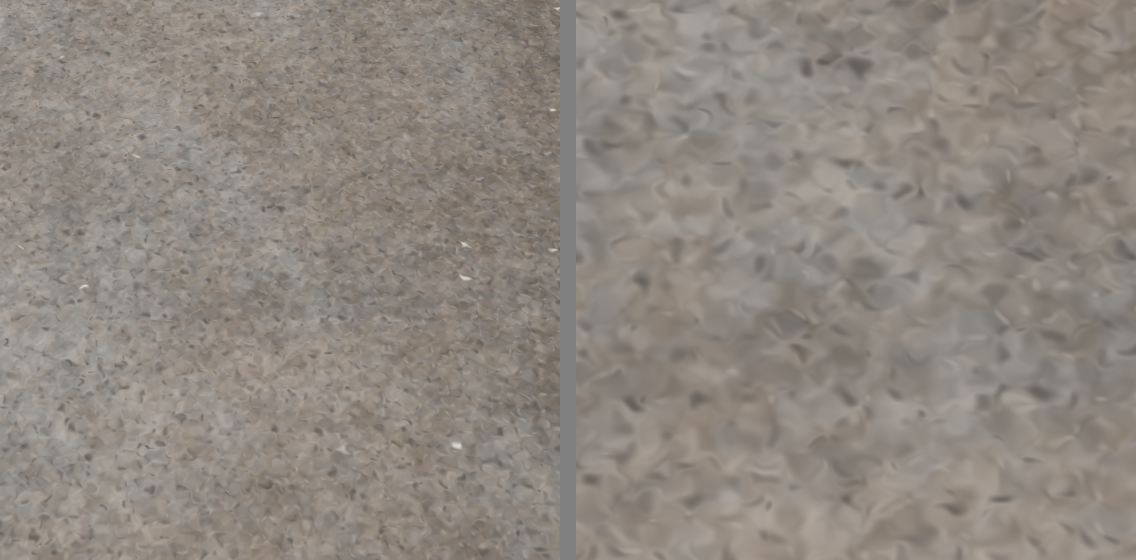
Left: the whole. Right: its middle third, enlarged.
Write a WebGL 2 fragment shader that draws this texture.

```glsl
#version 300 es
precision highp float;

uniform vec2 u_resolution;
out vec4 fragColor;

const vec3 GREY_DUST = vec3(0.592, 0.574, 0.552);
const vec3 BROWN_DUST = vec3(0.580, 0.542, 0.507);
const vec3 DARK_STONE = vec3(0.345, 0.325, 0.312);
const vec3 PALE_STONE = vec3(0.700, 0.672, 0.638);
const vec3 WHITE_CHIP = vec3(0.880, 0.870, 0.830);
const float RECESSION = 0.36;    // how fast the ground shrinks upwards
const float GRAIN_TILT = -0.75;  // mean grain direction in radians
const float TILT_SPREAD = 1.9;
const float WARP = 0.013;
const float PATCH_CONTRAST = 0.13;
const float MOTTLE_CONTRAST = 0.06;
const float GRIT_CONTRAST = 0.17;
const float CORNER_SHADE = 0.075;

float hash(vec2 p) {
    return fract(sin(dot(p, vec2(127.1, 311.7))) * 43758.5453);
}

float noise(vec2 p) {
    vec2 i = floor(p);
    vec2 f = fract(p);
    f = f * f * (3.0 - 2.0 * f);
    float low = mix(hash(i), hash(i + vec2(1.0, 0.0)), f.x);
    float high = mix(hash(i + vec2(0.0, 1.0)), hash(i + 1.0), f.x);
    return mix(low, high, f.y);
}

float fbm(vec2 p) {
    float sum = 0.0;
    float weight = 0.5;
    for (int octave = 0; octave < 4; octave++) {
        sum += weight * noise(p);
        p = mat2(1.6, 1.2, -1.2, 1.6) * p + 7.3;
        weight *= 0.5;
    }
    return sum / 0.9375;
}

// Soft tilted ellipses, at most one per cell; size is the largest radius in cells
float grains(vec2 p, float density, float share, float size, float seed) {
    p *= density;
    vec2 cell = floor(p);
    float cover = 0.0;
    for (int y = -1; y <= 1; y++) {
        for (int x = -1; x <= 1; x++) {
            vec2 id = cell + vec2(x, y);
            vec2 key = id + seed;
            if (hash(key) > share) continue;
            vec2 jitter = vec2(hash(key + 17.3), hash(key + 41.9));
            vec2 d = p - id - 0.15 - 0.7 * jitter;
            float angle = GRAIN_TILT + TILT_SPREAD * (hash(key + 63.1) - 0.5);
            float c = cos(angle);
            float s = sin(angle);
            d = vec2(c * d.x + s * d.y, c * d.y - s * d.x);
            float radius = size * mix(0.55, 1.0, hash(key + 85.7));
            float flatness = mix(0.5, 0.85, hash(key + 109.3));
            float mask = 1.0 - smoothstep(0.1, 1.4, length(d / vec2(1.0, flatness)) / radius);
            cover = max(cover, mask * mix(0.3, 1.0, hash(key + 131.7)));
        }
    }
    return cover;
}

void main() {
    vec2 uv = gl_FragCoord.xy / u_resolution;

    // Ground plane receding towards the top
    float nearness = 1.0 - RECESSION * uv.y;
    vec2 ground = vec2(uv.x - 0.5, uv.y) / nearness;
    vec2 wobble = vec2(noise(ground * 75.0), noise(ground * 75.0 + 31.7));
    vec2 p = ground + WARP * (wobble - 0.5);

    // Broad dusty patches, drawn out along a falling diagonal
    vec2 diagonal = vec2(0.8 * uv.x - 0.6 * uv.y, 0.6 * uv.x + 0.8 * uv.y);
    float patches = fbm(diagonal * vec2(3.6, 6.0) + 4.6);
    float brown = smoothstep(0.28, 0.68, patches + 0.1 * (uv.x - 0.5));
    vec3 color = mix(GREY_DUST, BROWN_DUST, brown);
    color += PATCH_CONTRAST * (fbm(uv * 6.0 + 19.2) - 0.5);
    color += MOTTLE_CONTRAST * (noise(p * 26.0 + 71.0) - 0.5);
    color -= CORNER_SHADE * smoothstep(0.45, 1.1, uv.x) * mix(0.5, 1.0, uv.y);

    // Soft grit with slight warm and cool shifts
    float grit = 0.6 * noise(p * 68.0) + 0.4 * noise(p * 130.0 + 9.1);
    color += GRIT_CONTRAST * (grit - 0.5);
    color += vec3(0.022, 0.0, -0.024) * (noise(p * 44.0 + 53.0) - 0.5);

    // Embedded stones
    float pale = grains(p, 56.0, 0.42, 0.46, 11.0);
    float darkSmall = grains(p, 54.0, 0.36, 0.46, 211.0);
    float darkLarge = grains(p, 34.0, 0.26, 0.40, 307.0);
    color = mix(color, PALE_STONE, 0.55 * pale);
    color = mix(color, DARK_STONE, 0.5 * darkSmall);
    color = mix(color, DARK_STONE, 0.75 * darkLarge);

    // Rare bright chips
    color = mix(color, WHITE_CHIP, grains(p, 11.0, 0.06, 0.13, 401.0));

    fragColor = vec4(clamp(color, 0.0, 1.0), 1.0);
}
```
